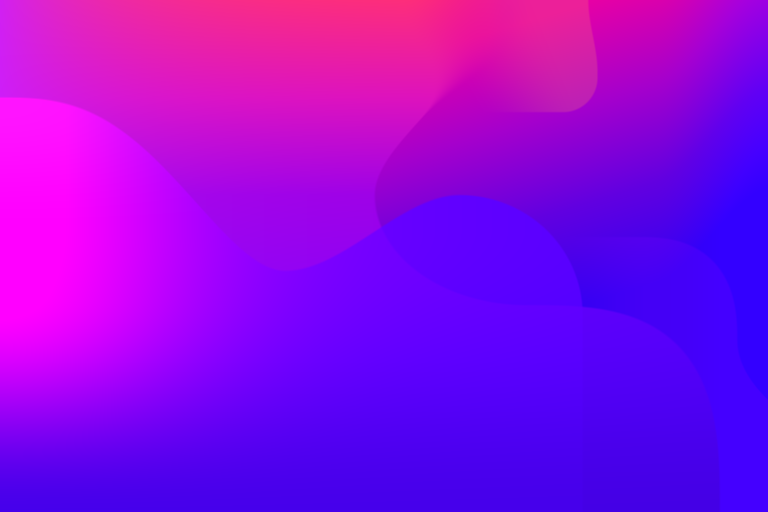
This background is drawn by a Shadertoy shader. Its source:

```glsl
// Coverage of a shape from its signed distance (negative inside)
float cover(float d, float softness) {
    return 1.0 - smoothstep(-softness, softness, d);
}

// Approximate signed distance to a superellipse quadrant
float superellipse(vec2 q, vec2 radii, float power) {
    vec2 k = pow(max(q / radii, 0.0), vec2(power));
    return (pow(k.x + k.y, 1.0 / power) - 1.0) * min(radii.x, radii.y);
}

// Four colours blended over evenly spaced stops
vec3 ramp(float t, float spacing, vec3 a, vec3 b, vec3 c, vec3 d) {
    float s = t / spacing;
    vec3 col = mix(a, b, clamp(s, 0.0, 1.0));
    col = mix(col, c, clamp(s - 1.0, 0.0, 1.0));
    return mix(col, d, clamp(s - 2.0, 0.0, 1.0));
}

// Magenta to blue, tilted toward the right
vec3 backdropColor(vec2 p) {
    float right = smoothstep(1.28, 1.5, p.x);
    float t = p.y + 0.3 * (p.x - 1.17) + 0.12 * right;
    vec3 col = ramp(t, 0.195, vec3(0.90, 0.0, 0.65), vec3(0.65, 0.0, 0.80),
                    vec3(0.38, 0.0, 0.88), vec3(0.20, 0.0, 0.95));
    return col + vec3(0.0, 0.0, 0.08 * right);
}

// Coral to violet, with an orchid glow at the left edge
vec3 coralColor(vec2 p) {
    vec3 col = ramp(p.y, 0.19, vec3(1.0, 0.18, 0.46), vec3(0.87, 0.07, 0.73),
                    vec3(0.61, 0.0, 0.90), vec3(0.54, 0.0, 0.96));
    return mix(col, vec3(0.80, 0.12, 1.0), 0.9 * exp(-4.0 * p.x));
}

// Violet to indigo, with a magenta glow at the left edge
vec3 waveColor(vec2 p) {
    float lift = 1.0 - smoothstep(0.45, 1.05, p.y);
    float glow = exp(-pow(p.x / 0.39, 2.0)) * (1.0 - smoothstep(0.58, 1.0, p.y));
    float red = mix(0.27, 0.52, lift) - 0.11 * p.x * lift + 0.55 * glow;
    float green = 0.08 * glow * (1.0 - smoothstep(0.2, 0.45, p.y));
    float blue = mix(1.0, 0.92, smoothstep(0.65, 1.0, p.y));
    return vec3(red, green, blue);
}

// Rolling crest, trough and rounded right shoulder
float waveDistance(vec2 p) {
    if (p.x > 0.898)
        return superellipse(vec2(p.x - 0.898, 0.615 - p.y), vec2(0.240, 0.234), 2.0);
    float fall = smoothstep(0.0, 1.0, pow(p.x / 0.557, 1.5));
    float rise = smoothstep(0.557, 0.898, p.x);
    float top = 0.191 + 0.338 * fall - 0.148 * rise;
    return (top - p.y) * 0.8;
}

// S-shaped sheet: upper bend, hollow, then lower right shoulder
float ribbonDistance(vec2 p) {
    const vec2 hollow = vec2(1.029, 0.381);
    if (p.x > hollow.x)
        return superellipse(vec2(p.x - hollow.x, 1.0 - p.y), vec2(0.377, 0.404), 3.0);
    if (p.y < hollow.y)
        return (p.x - mix(0.908, 0.732, smoothstep(0.088, 0.381, p.y))) * 0.8;
    return -superellipse(vec2(hollow.x - p.x, p.y - hollow.y), vec2(0.297, 0.215), 2.0);
}

// Hanging flap with a rounded lower right corner
float flapDistance(vec2 p) {
    float lean = 0.018 * (1.0 - smoothstep(0.0, 0.14, p.y));
    vec2 q = p - vec2(1.10 - lean, 0.152);
    return length(max(q, 0.0)) + min(max(q.x, q.y), 0.0) - 0.067;
}

// Right-hand hump that flares out at its foot
float humpDistance(vec2 p) {
    float flare = 0.06 * pow(max(p.y - 0.664, 0.0) / 0.117, 2.0);
    vec2 q = vec2(p.x - 1.25 - flare, 0.664 - p.y);
    return superellipse(q, vec2(0.19, 0.201), 2.5);
}

void mainImage(out vec4 fragColor, in vec2 fragCoord) {
    // Height is one unit, measured downward from the top
    vec2 uv = fragCoord / iResolution.xy;
    vec2 p = vec2(uv.x * 1.5, 1.0 - uv.y);
    float edge = max(0.0025, 0.75 / iResolution.y);

    vec3 col = backdropColor(p);
    vec3 wave = waveColor(p);

    // Translucent sheets on the right
    float flapFade = smoothstep(0.8 + 0.6 * p.y, 1.05 + 0.4 * p.y, p.x);
    col = mix(col, vec3(1.0, 0.5, 0.45), 0.25 * flapFade * cover(flapDistance(p), edge));
    float humpFade = smoothstep(1.08, 1.28, p.x);
    col = mix(col, vec3(0.45, 0.0, 1.0), 0.27 * humpFade * cover(humpDistance(p), edge));

    // Ribbon, whose upper edge dissolves toward the top
    float ribbonSoft = mix(0.10, edge, smoothstep(0.02, 0.23, p.y));
    float ribbon = cover(ribbonDistance(p), ribbonSoft);
    vec3 ribbonColor = mix(coralColor(p), wave * 0.98, smoothstep(0.95, 1.08, p.x));
    col = mix(col, ribbonColor, ribbon);

    // Wave in front, cooler where the ribbon is absent
    wave.r -= 0.045 * (1.0 - ribbon);
    col = mix(col, wave, cover(waveDistance(p), edge));

    fragColor = vec4(clamp(col, 0.0, 1.0), 1.0);
}
```
